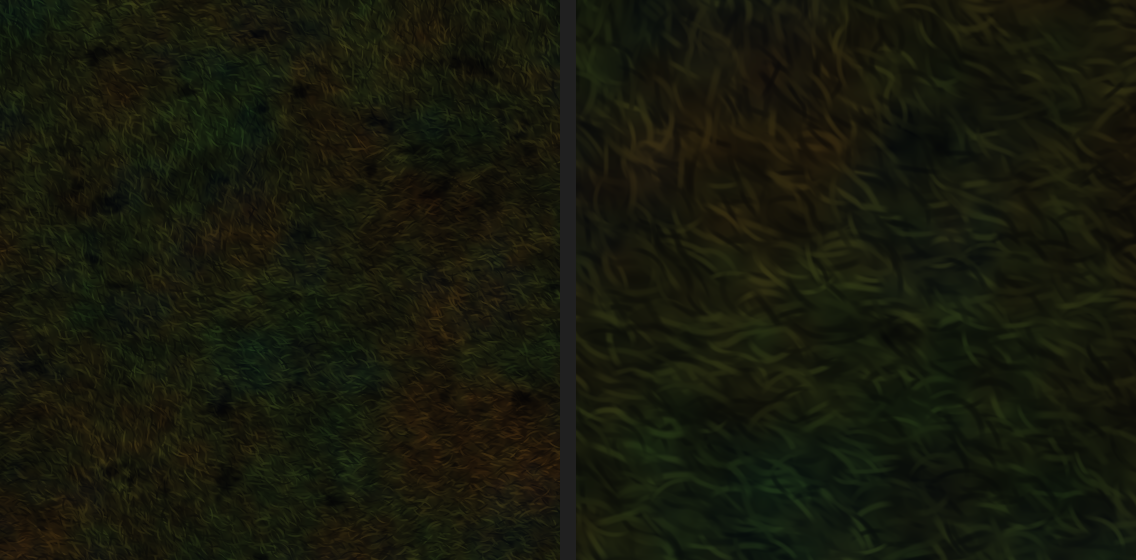
Left: the whole. Right: its middle third, enlarged.
A WebGL 1 fragment shader for this texture:

```glsl
precision highp float;
// Dark, matted grass: layers of short curved blades over shaded, tinted turf.
uniform vec2 u_resolution;

const int LAYERS = 7;
const float CELLS = 46.0;       // blade cells across the canvas
const float HALF_WIDTH = 0.13;  // blade size in cells
const float LEAN = -0.6;        // mean blade direction in radians

// Hashes without sine
float hash1(vec2 p) {
  vec3 q = fract(vec3(p.xyx) * 0.1031);
  q += dot(q, q.yzx + 33.33);
  return fract((q.x + q.y) * q.z);
}

vec3 hash3(vec2 p) {
  vec3 q = fract(vec3(p.xyx) * vec3(0.1031, 0.1030, 0.0973));
  q += dot(q, q.yxz + 33.33);
  return fract((q.xxy + q.yzz) * q.zyx);
}

float noise(vec2 p) {
  vec2 cell = floor(p);
  vec2 f = fract(p);
  f = f * f * (3.0 - 2.0 * f);
  float low = mix(hash1(cell), hash1(cell + vec2(1.0, 0.0)), f.x);
  float high = mix(hash1(cell + vec2(0.0, 1.0)), hash1(cell + vec2(1.0)), f.x);
  return mix(low, high, f.y);
}

float fbm(vec2 p) {
  float sum = 0.0;
  float weight = 0.5;
  for (int i = 0; i < 4; i++) {
    sum += weight * noise(p);
    p = p * 2.03 + 17.3;
    weight *= 0.5;
  }
  return sum / 0.9375;
}

// Soft coverage of one tapered, bent blade centred on the origin
float blade(vec2 p, float angle, float halfLength, float halfWidth, float bend) {
  float c = cos(angle);
  float s = sin(angle);
  vec2 q = vec2(c * p.x + s * p.y, c * p.y - s * p.x);
  q.y += bend * (q.x * q.x - 0.15);
  float along = abs(q.x) / halfLength;
  float taper = 1.0 - smoothstep(0.35, 1.0, along);
  return taper * (1.0 - smoothstep(0.15, 1.0, abs(q.y) / halfWidth));
}

// Paints one layer of blades over the tone below it
float bladeLayer(float tone, vec2 p, float seed) {
  vec2 home = floor(p);
  for (int y = -1; y <= 1; y++) {
    for (int x = -1; x <= 1; x++) {
      vec2 cell = home + vec2(float(x), float(y));
      vec3 place = hash3(cell + seed);
      vec3 shape = hash3(cell + seed + 211.0);
      vec2 root = cell + place.xy;
      float flow = (noise(cell * 0.09 + 5.0) - 0.5) * 1.9;
      float angle = LEAN + flow + (shape.x - 0.5) * 1.5;
      float halfLength = mix(0.45, 0.9, shape.y);
      float width = HALF_WIDTH * mix(0.75, 1.3, shape.z);
      float bend = (place.z - 0.5) * 1.2;
      float cover = blade(p - root, angle, halfLength, width, bend);
      float light = hash1(cell + seed + 97.0);
      float bladeTone = 0.047 + 0.13 * light * sqrt(light);
      tone = mix(tone, bladeTone, cover * 0.75);
    }
  }
  return tone;
}

// Olive for a tone, shifted toward brown or green
vec3 grassColor(float tone, float warmth) {
  vec3 olive = vec3(tone, tone, 0.012 + 0.32 * tone);
  return olive * (1.0 + warmth * vec3(0.22, -0.12, -0.15));
}

void main() {
  vec2 uv = gl_FragCoord.xy / min(u_resolution.x, u_resolution.y);

  // Blades
  float tone = 0.06 + 0.05 * noise(uv * 90.0);
  for (int i = 0; i < LAYERS; i++) {
    float k = float(i);
    vec2 shift = vec2(0.37, 0.71) * k;
    tone = bladeLayer(tone, uv * CELLS + shift, k * 83.0 + 11.0);
  }

  // Uneven light and hollows between tufts
  float patches = fbm(uv * 6.0 + 31.0) - 0.5;
  float tufts = fbm(uv * 24.0 + 7.0) - 0.5;
  tone *= 1.03 + 0.55 * patches + 0.75 * tufts;
  float hollow = smoothstep(0.66, 0.82, fbm(uv * vec2(15.0, 19.0) + 53.0));
  tone *= 1.0 - 0.6 * hollow;

  // Brown, green and cool patches
  float warmth = clamp((fbm(uv * 5.0 + 71.0) - 0.5) * 4.0, -1.0, 1.0);
  warmth += (noise(uv * 45.0 + 3.0) - 0.5) * 0.6;
  vec3 color = grassColor(tone, warmth);
  float cool = smoothstep(0.5, 0.75, fbm(uv * 9.0 + 19.0));
  color += cool * vec3(-0.012, -0.004, 0.012);

  gl_FragColor = vec4(max(color, 0.0), 1.0);
}
```
